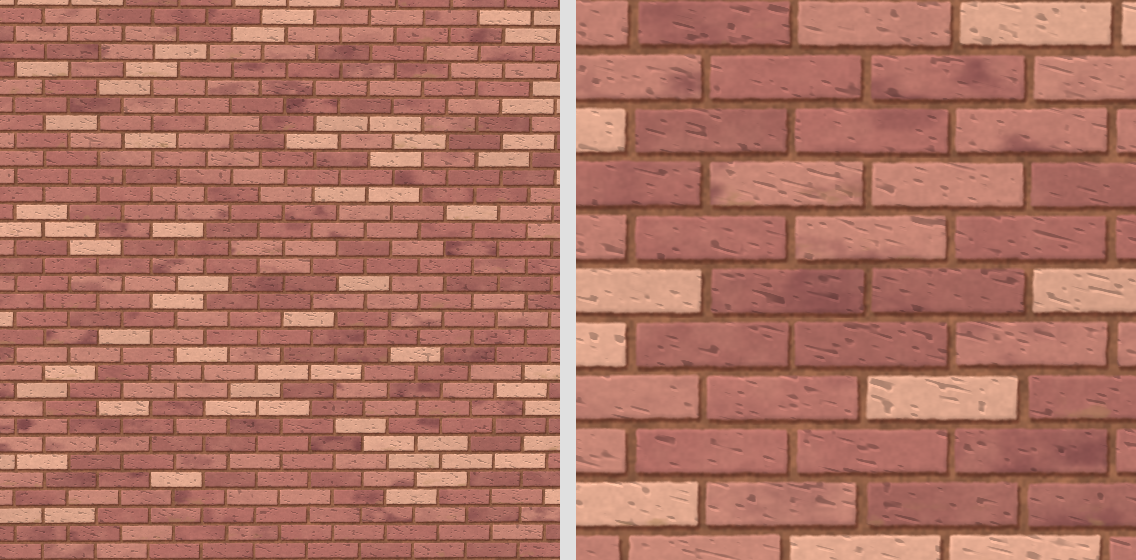
Left: the whole. Right: its middle third, enlarged.
A three.js fragment shader for this texture:

```glsl
// Weathered red brick wall in running bond with pale bricks and shadowed mortar
#define PITCH vec2(0.0957, 0.0319)      // brick spacing across and up
#define HALF_SIZE vec2(0.0454, 0.0131)  // half width and height of a brick
#define SOFT 0.0011                     // edge smoothing
#define JITTER 0.0045                   // sideways drift of bricks
#define PALE_SHARE 0.19                 // part of the bricks that is pale
#define PLUM vec3(0.49, 0.28, 0.28)
#define RED vec3(0.69, 0.425, 0.39)
#define SALMON vec3(0.775, 0.525, 0.46)
#define PEACH vec3(0.875, 0.655, 0.555)
#define MORTAR vec3(0.57, 0.375, 0.275)
#define SHADOW vec3(0.42, 0.225, 0.165)

varying vec2 vUv;

float hash(vec2 p) {
  vec3 q = fract(vec3(p.xyx) * 0.1031);
  q += dot(q, q.yzx + 33.33);
  return fract((q.x + q.y) * q.z);
}

float noise(vec2 p) {
  vec2 i = floor(p), f = fract(p);
  f = f * f * (3.0 - 2.0 * f);
  return mix(mix(hash(i), hash(i + vec2(1.0, 0.0)), f.x),
             mix(hash(i + vec2(0.0, 1.0)), hash(i + vec2(1.0, 1.0)), f.x), f.y);
}

float fbm(vec2 p) {
  float sum = 0.0, amp = 0.5;
  for (int i = 0; i < 4; i++) {
    sum += amp * noise(p);
    p = p * 2.03 + 17.1;
    amp *= 0.5;
  }
  return sum / 0.9375;
}

float boxDist(vec2 p, vec2 b, float r) {
  vec2 d = abs(p) - b + r;
  return length(max(d, 0.0)) + min(max(d.x, d.y), 0.0) - r;
}

// Short slanted pits pressed into the clay
float dents(vec2 p) {
  p.y += 0.25 * p.x;
  return smoothstep(0.76, 0.92, noise(p * vec2(125.0, 400.0) + 40.0));
}

// Base colour of one brick, chosen by its random value
vec3 brickTone(float pick, float shade) {
  vec3 tone = mix(RED * 0.91, RED, smoothstep(0.0, 0.35, shade));
  tone = mix(tone, SALMON, smoothstep(0.4, 0.9, shade));
  return mix(tone, PEACH * mix(0.95, 1.02, shade), step(1.0 - PALE_SHARE, pick));
}

void main() {
  // Slight perspective of the wall
  vec2 p = vUv;
  p.x *= 1.0 - 0.03 * (vUv.y - 0.5);
  p.y += vUv.x * (0.008 * vUv.y - 0.003) + 0.001;

  // Running bond: every other row moves by about half a brick
  float row = floor(p.y / PITCH.y);
  float shift = mix(0.079, 0.027, mod(row, 2.0)) + JITTER * (hash(vec2(row + 50.0, 91.0)) - 0.5);
  vec2 grid = vec2((p.x - shift) / PITCH.x, p.y / PITCH.y);
  vec2 id = floor(grid) + 50.0;
  vec2 local = (fract(grid) - 0.5) * PITCH;

  // Brick outline with uneven size, place and edge
  vec2 wobble = vec2(hash(id + 3.7), hash(id + 8.3)) - 0.5;
  vec2 q = local - vec2(-0.0004, 0.0008) - wobble * vec2(0.0014, 0.0008);
  q.y -= q.x * 0.015 * (hash(id + 5.9) - 0.5);
  vec2 size = HALF_SIZE - vec2(0.0008, 0.0004) * hash(id + 12.1);
  float rough = (fbm(p * 190.0) - 0.5) * 0.0016;
  float dist = boxDist(q, size, 0.0015) + rough;
  float brickMask = 1.0 - smoothstep(-SOFT, SOFT, dist);

  // Mortar, darkened below and right of each brick
  float grain = noise(p * 420.0) - 0.5;
  float shadowDist = boxDist(q - vec2(0.0014, -0.0024), size, 0.0015) + rough;
  float shade = 1.0 - smoothstep(-0.0012, 0.0016, shadowDist);
  vec3 mortar = MORTAR * (0.80 + 0.35 * fbm(p * 75.0) + 0.16 * grain);
  mortar = mix(mortar, SHADOW * (0.95 + 0.2 * grain), shade * 0.85);

  // Brick colour: tone, fired plum blotches and pale bloom
  float pick = hash(id);
  float pale = step(1.0 - PALE_SHARE, pick);
  vec3 brick = brickTone(pick, hash(id + 21.4));
  float blotch = smoothstep(0.42, 0.78, fbm(p * vec2(24.0, 42.0) + id * 3.1));
  float fired = pow(hash(id + 33.2), 2.0) * (1.0 - 0.92 * pale);
  brick = mix(brick, PLUM, blotch * fired * 0.95);
  brick = mix(brick, SALMON, 0.28 * (1.0 - pale) * smoothstep(0.45, 0.8, fbm(p * 38.0 + 7.0)));

  // Worn surface: fine grain, embossed dents and mortar stains
  float pit = dents(p);
  float pitLight = dents(p + vec2(-0.0008, 0.0018));
  brick *= 1.0 + 0.09 * (fbm(p * vec2(130.0, 260.0)) - 0.5) + 0.05 * grain;
  brick *= 1.0 - 0.22 * pit + 0.10 * pitLight * (1.0 - pit);
  float stain = smoothstep(0.56, 0.75, fbm(p * vec2(45.0, 90.0) + 60.0));
  float lowPart = 1.0 - smoothstep(-0.012, 0.004, q.y);
  brick = mix(brick, vec3(0.66, 0.50, 0.34), stain * lowPart * 0.5 * step(0.75, hash(id + 44.8)));

  // Bevel: light on the top and left rims, dark on the bottom and right
  float rim = smoothstep(-0.0032, -0.0006, dist);
  float facing = clamp(q.y / size.y - 0.35 * q.x / size.x, -1.0, 1.0);
  brick *= 1.0 + rim * facing * 0.10;

  vec3 color = mix(mortar, brick, brickMask);
  color *= 0.985 + 0.04 * fbm(vUv * 4.0);
  gl_FragColor = vec4(color, 1.0);
}
```
